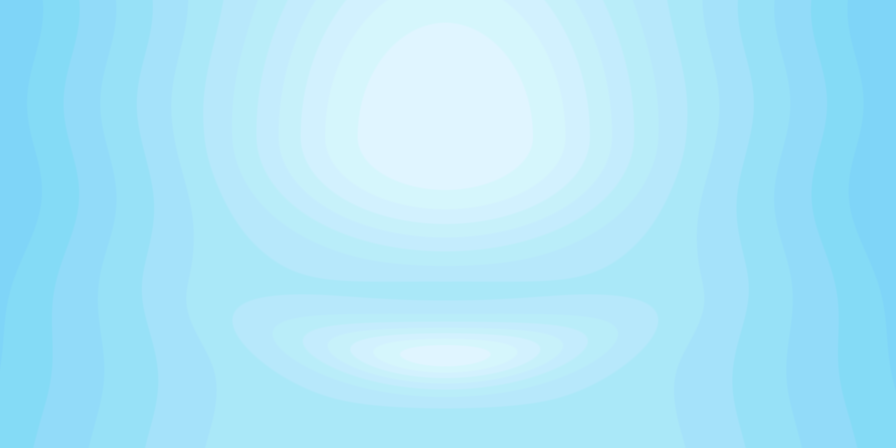
Reproduce this background procedurally as a Shadertoy shader.

```glsl
const vec3 EDGE_BLUE = vec3(0.490, 0.840, 0.967);
const vec3 SKY_BLUE  = vec3(0.695, 0.910, 0.978);
const vec3 PALE_BLUE = vec3(0.870, 0.967, 0.996);
const vec3 BAND_TINT = vec3(0.008, -0.005, 0.006);

const float MID_LEVEL = 5.5;
const float TOP_LEVEL = 12.0;
const float PLATEAU   = 5.4;
const float CENTRE_X  = 0.497;

const float UPPER_Y     = 0.693;
const float UPPER_WIDTH = 0.41;
const float UPPER_DROP  = 0.242;
const float UPPER_RISE  = 0.53;

const float LOWER_Y    = 0.206;
const vec2  LOWER_SIZE = vec2(0.30, 0.07);
const float LOWER_BEND = 0.32;
const float GLOW_POWER = 6.9;

const vec2  DIP_SIZE   = vec2(0.24, 0.042);
const float UPPER_DIP_Y = 0.357;
const float LOWER_DIP_Y = 0.050;
const float DIP_POWER  = 0.6;

float softSpot(vec2 offset, vec2 size) {
    vec2 q = offset / size;
    return exp(-dot(q, q));
}

// Plateau in the middle that falls away towards both sides
float sideFalloff(vec2 p) {
    float height = smoothstep(0.05, 0.65, p.y);
    float start = mix(0.44, 0.53, height) + 0.018 * sin(p.y * 15.0 + 2.6);
    float slope = mix(8.2, 12.5, height);
    float d = p.x - start;
    return PLATEAU - slope * 0.5 * (d + sqrt(d * d + 0.01));
}

// Broad oval, taller above its centre than below
float upperGlow(vec2 p) {
    float dy = p.y - UPPER_Y;
    float reach = dy > 0.0 ? UPPER_RISE : UPPER_DROP;
    float r = length(vec2(p.x / UPPER_WIDTH, dy / reach));
    return exp(-r * r * r);
}

// Flat reflection whose ends curl upwards
float lowerGlow(vec2 p) {
    float dy = p.y - LOWER_Y - LOWER_BEND * p.x * p.x;
    return softSpot(vec2(p.x, dy), LOWER_SIZE);
}

float brightnessLevel(vec2 p) {
    float level = sideFalloff(p);
    level += GLOW_POWER * (upperGlow(p) + lowerGlow(p));
    level -= DIP_POWER * softSpot(p - vec2(0.0, UPPER_DIP_Y), DIP_SIZE);
    level -= DIP_POWER * softSpot(p - vec2(0.0, LOWER_DIP_Y), DIP_SIZE);
    return clamp(level, 0.0, TOP_LEVEL + 0.4);
}

// Colour ramp with a slight alternating tint per band
vec3 bandColor(float band) {
    vec3 color = mix(EDGE_BLUE, SKY_BLUE, clamp(band / MID_LEVEL, 0.0, 1.0));
    float high = clamp((band - MID_LEVEL) / (TOP_LEVEL - MID_LEVEL), 0.0, 1.0);
    color = mix(color, PALE_BLUE, high);
    float parity = 1.0 - 2.0 * mod(band, 2.0);
    return color + BAND_TINT * parity;
}

void mainImage(out vec4 fragColor, in vec2 fragCoord) {
    vec2 p = fragCoord / iResolution.y;
    p.x = abs(p.x - CENTRE_X * iResolution.x / iResolution.y);

    // Stepped bands with smoothed edges
    float level = brightnessLevel(p);
    float band = floor(level);
    float soft = clamp(fwidth(level), 0.002, 0.45);
    float blend = smoothstep(0.5 - soft, 0.5 + soft, level - band);
    vec3 color = mix(bandColor(band), bandColor(band + 1.0), blend);

    fragColor = vec4(clamp(color, 0.0, 1.0), 1.0);
}
```
